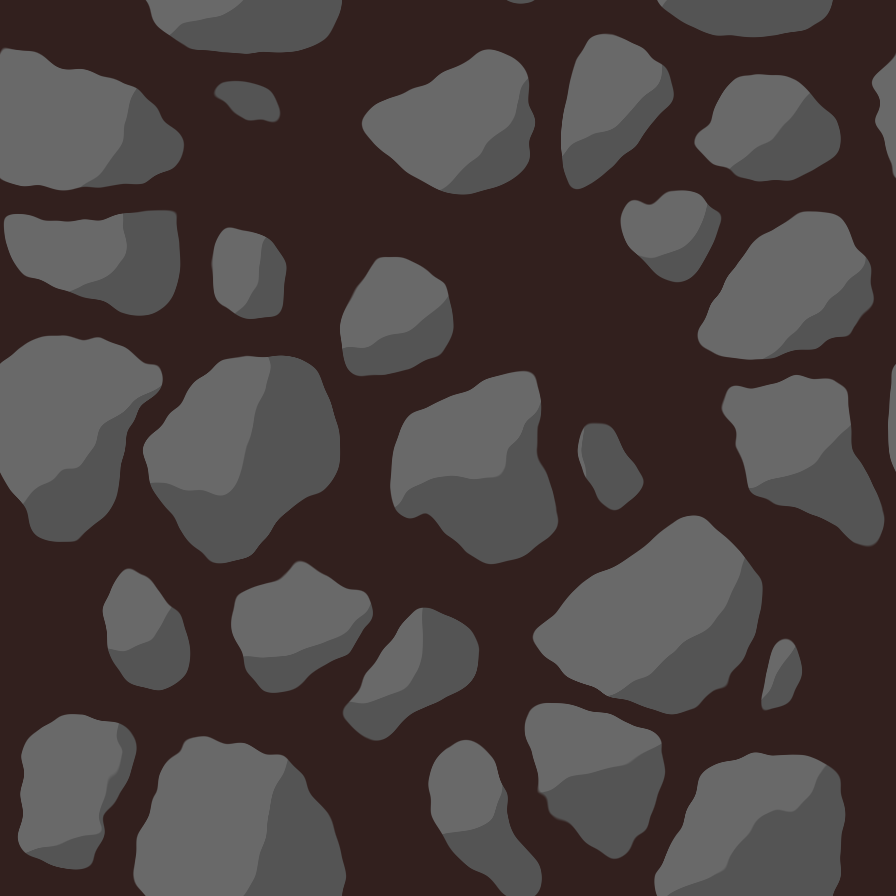
Write a Shadertoy shader that draws this texture.

```glsl
// Flat two-tone pebbles scattered on dark soil, tiling in both directions.
// Each pebble is a weighted Voronoi cell cut by random planes and rounded
// with a soft minimum; two soft facets shade its lower right side.

const float GRID = 5.0;        // pebbles along each side of the tile
const float TAU = 6.2831853;
const float ROUNDNESS = 12.0;  // lower values give rounder corners
const float GAP = 0.075;       // half of the least soil width, in cells
const int CUTS = 5;

const vec3 SOIL = vec3(0.196, 0.126, 0.118);
const vec3 LIT_STONE = vec3(0.412);
const vec3 SHADED_STONE = vec3(0.329);

// Integer hash: three values in 0..1 for a wrapped cell and a seed
vec3 hash3(vec2 cell, float period, int seed) {
    uvec3 v = uvec3(uvec2(mod(cell, period)), uint(seed));
    v = v * 1664525u + 1013904223u;
    v.x += v.y * v.z;
    v.y += v.z * v.x;
    v.z += v.x * v.y;
    v ^= v >> 16u;
    v.x += v.y * v.z;
    v.y += v.z * v.x;
    v.z += v.x * v.y;
    return vec3(v >> 8u) / 16777216.0;
}

// Wrapping value noise with two channels, each in -0.5..0.5
vec2 noise2(vec2 uv, float period, int seed) {
    vec2 p = uv * period;
    vec2 cell = floor(p);
    vec2 f = fract(p);
    f = f * f * (3.0 - 2.0 * f);
    vec2 a = hash3(cell, period, seed).xy;
    vec2 b = hash3(cell + vec2(1, 0), period, seed).xy;
    vec2 c = hash3(cell + vec2(0, 1), period, seed).xy;
    vec2 d = hash3(cell + vec2(1, 1), period, seed).xy;
    return mix(mix(a, b, f.x), mix(c, d, f.x), f.y) - 0.5;
}

vec2 direction(float angle) {
    return vec2(cos(angle), sin(angle));
}

// Pebble site: position in xy, size factor 0..1 in z
vec3 site(vec2 cell) {
    vec3 h = hash3(cell, GRID, 1);
    return vec3(cell + 0.5 + 0.7 * (h.xy - 0.5), h.z);
}

// Squared distance less a weight, so that large pebbles claim more room
float power(vec2 p, vec3 s) {
    vec2 q = p - s.xy;
    return dot(q, q) - 0.35 * s.z;
}

// Cell whose pebble owns the point
vec2 owningCell(vec2 p) {
    vec2 best = floor(p);
    float least = 1e5;
    for (int y = -2; y <= 2; y++)
    for (int x = -2; x <= 2; x++) {
        vec2 cell = floor(p) + vec2(x, y);
        float value = power(p, site(cell));
        if (value < least) {
            least = value;
            best = cell;
        }
    }
    return best;
}

// Distance inside the pebble: soft minimum over borders and random cuts
float pebble(vec2 p, vec2 cell, vec3 s, float size) {
    float sum = 0.0;
    for (int y = -2; y <= 2; y++)
    for (int x = -2; x <= 2; x++) {
        if (x == 0 && y == 0) continue;
        vec3 other = site(cell + vec2(x, y));
        float border = (power(p, other) - power(p, s)) / (2.0 * length(other.xy - s.xy));
        sum += exp(-ROUNDNESS * (border - GAP));
    }
    float axis = TAU * hash3(cell, GRID, 2).x;
    for (int i = 0; i < CUTS; i++) {
        vec3 h = hash3(cell, GRID, 10 + i);
        float angle = axis + TAU * (float(i) + 0.7 * (h.x - 0.5)) / float(CUTS);
        float stretch = mix(0.75, 1.25, abs(cos(angle - axis)));
        float reach = size * stretch * mix(0.38, 0.62, h.y);
        sum += exp(-ROUNDNESS * (reach - dot(p - s.xy, direction(angle))));
    }
    return -log(sum) / ROUNDNESS;
}

// Positive on the shaded side: soft maximum of a right and a lower facet
float shade(vec2 q, vec2 cell, float size) {
    vec3 h = hash3(cell, GRID, 3);
    float right = dot(q, direction(mix(-0.75, -0.1, h.x)));
    float lower = dot(q, direction(mix(-1.5, -0.85, h.y)));
    float facet = log(exp(25.0 * right) + exp(25.0 * lower)) / 25.0;
    return facet - 0.13 * min(size, 1.1) - 0.08 * (h.z - 0.5);
}

void mainImage(out vec4 fragColor, in vec2 fragCoord) {
    vec2 uv = fragCoord / iResolution.xy;
    float edge = 0.6 * GRID / iResolution.y;

    // Broad bends and small chips in the outlines
    vec2 p = uv * GRID + 0.22 * noise2(uv, 12.0, 4) + 0.05 * noise2(uv, 44.0, 5);

    vec2 cell = owningCell(p);
    vec3 s = site(cell);
    float size = mix(0.6, 1.4, s.z);

    float shaded = smoothstep(-edge, edge, shade(p - s.xy, cell, size));
    float inside = smoothstep(-edge, edge, pebble(p, cell, s, size));
    vec3 stone = mix(LIT_STONE, SHADED_STONE, shaded);
    fragColor = vec4(mix(SOIL, stone, inside), 1.0);
}
```
